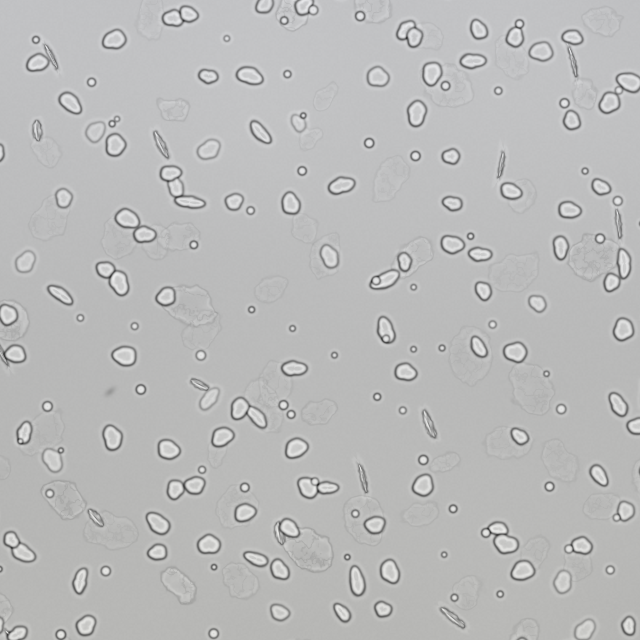
This texture is drawn by a Shadertoy shader. Its source:

```glsl
// Bright-field micrograph: rounded grains with dark rims and bright cores,
// small beads, thin slivers and faint crumpled flakes on a soft grey field.
// Each kind is a jittered grid of distance shapes, shaded by one rim profile.

#define FIELD_GREY 0.73
#define TOP_GLOW 0.043
#define GRAIN_GRID 14.0
#define GRAIN_SHARE 0.64
#define BEAD_GRID 11.0
#define BEAD_SHARE 0.52
#define SLIVER_GRID 6.0
#define FLAKE_GRID 8.0
#define RIM_WIDTH 0.0021
#define RIM_DARK 0.33
#define CORE_LIGHT 0.055
#define GRAIN_NOISE 0.012

vec3 hash3(vec2 p) {
    vec3 q = fract(vec3(p.xyx) * vec3(0.1031, 0.1030, 0.0973));
    q += dot(q, q.yxz + 33.33);
    return fract((q.xxy + q.yzz) * q.zyx);
}

float noise(vec2 p) {
    vec2 i = floor(p), f = fract(p);
    f = f * f * (3.0 - 2.0 * f);
    return mix(mix(hash3(i).x, hash3(i + vec2(1, 0)).x, f.x),
               mix(hash3(i + vec2(0, 1)).x, hash3(i + vec2(1, 1)).x, f.x), f.y);
}

float fbm(vec2 p) {
    return 0.55 * noise(p) + 0.3 * noise(p * 2.1 + 7.3) + 0.15 * noise(p * 4.3 + 2.9);
}

float bell(float x, float width) {
    x /= width;
    return exp(-x * x);
}

vec2 rotate(vec2 p, float a) {
    float c = cos(a), s = sin(a);
    return vec2(c * p.x + s * p.y, c * p.y - s * p.x);
}

// Approximate distance to an ellipse
float ellipse(vec2 p, vec2 radii) {
    float k = length(p / radii);
    return k * (k - 1.0) / max(length(p / (radii * radii)), 0.01);
}

// Refracting body: grey core, bright inner ring, dark rim, pale halo
float shadeBody(float lum, float d, float width, float dark, float core, float ring) {
    lum = mix(lum, FIELD_GREY + core, smoothstep(width, -width, d));
    lum += ring * bell(d + 2.6 * width, 1.4 * width);
    lum += 0.035 * bell(d - 2.5 * width, 1.4 * width);
    return lum - dark * bell(d, width);
}

float drawGrains(float lum, vec2 uv) {
    vec2 home = floor(uv * GRAIN_GRID);
    for (int j = -1; j <= 1; j++)
    for (int i = -1; i <= 1; i++) {
        vec2 id = home + vec2(i, j);
        vec3 place = hash3(id + 11.0), form = hash3(id + 57.0), look = hash3(id + 93.0);
        float crowd = 0.6 * (noise(id * 0.3 + 4.0) - 0.5);
        if (place.z > GRAIN_SHARE + crowd) continue;
        vec2 p = uv - (id + 0.05 + 0.9 * place.xy) / GRAIN_GRID;
        float light = dot(normalize(p + 1e-5), vec2(-0.6, -0.8));
        p = rotate(p, 6.283 * form.x);
        float stretch = 1.06 + 0.2 * form.y + 0.4 * pow(form.y, 8.0);
        p.y += 18.0 * pow(look.x, 4.0) * (stretch - 1.0) * p.x * p.x;
        float angle = atan(p.y, p.x);
        float lobes = 1.0 + 0.06 * cos(3.0 * angle + 6.3 * look.y)
                    + 0.03 * cos(5.0 * angle + 6.3 * look.z);
        float size = mix(0.0115, 0.0165, form.z) * lobes;
        float d = ellipse(p, size * vec2(stretch, 1.0 / stretch));
        float focus = mix(0.45, 1.0, smoothstep(0.0, 0.3, look.z));
        float core = CORE_LIGHT + 0.035 * (fbm(uv * 170.0) - 0.5) + 0.02 * (look.y - 0.5);
        lum = shadeBody(lum, d, RIM_WIDTH, RIM_DARK * focus * (1.0 + 0.18 * light),
                        core, 0.095 * focus);
    }
    return lum;
}

float drawBeads(float lum, vec2 uv) {
    vec2 home = floor(uv * BEAD_GRID);
    for (int j = -1; j <= 1; j++)
    for (int i = -1; i <= 1; i++) {
        vec2 id = home + vec2(i, j);
        vec3 place = hash3(id + 141.0), form = hash3(id + 187.0);
        if (place.z > BEAD_SHARE) continue;
        vec2 p = uv - (id + place.xy) / BEAD_GRID;
        float d = length(p) - mix(0.0035, 0.0072, form.x);
        lum = shadeBody(lum, d, 0.0018, mix(0.22, 0.36, form.y), 0.09, 0.08);
    }
    return lum;
}

// Thin spindles with streaked cores, some mostly dark
float drawSlivers(float lum, vec2 uv) {
    vec2 home = floor(uv * SLIVER_GRID);
    for (int j = -1; j <= 1; j++)
    for (int i = -1; i <= 1; i++) {
        vec2 id = home + vec2(i, j);
        vec3 place = hash3(id + 223.0), form = hash3(id + 271.0);
        if (place.z > 0.42) continue;
        vec2 p = uv - (id + place.xy) / SLIVER_GRID;
        p = rotate(p, 1.1 + 1.6 * form.x);
        p.y += 6.0 * (form.y - 0.5) * p.x * p.x;
        float d = ellipse(p, vec2(mix(0.015, 0.028, form.z), mix(0.003, 0.007, form.y)));
        d += 0.002 * (noise(uv * 220.0) - 0.5);
        float streak = 0.35 * (noise(p * vec2(120.0, 500.0)) - 0.6);
        lum = shadeBody(lum, d, 0.0017, 0.2, streak, 0.06);
    }
    return lum;
}

// Faint crumpled flakes plus blurred specks far out of focus
float drawFlakes(float lum, vec2 uv) {
    vec2 home = floor(uv * FLAKE_GRID);
    float warp = fbm(uv * 38.0) - 0.5;
    float fold = bell(fbm(uv * 75.0 + 5.0) - 0.5, 0.06);
    for (int j = -1; j <= 1; j++)
    for (int i = -1; i <= 1; i++) {
        vec2 id = home + vec2(i, j);
        vec3 place = hash3(id + 317.0), form = hash3(id + 353.0);
        vec2 p = rotate(uv - (id + place.xy) / FLAKE_GRID, 6.283 * form.x);
        float speck = step(0.9, place.z);
        lum -= 0.13 * speck * bell(length(p * vec2(1.0, 1.0 + 2.0 * form.y)), 0.009);
        if (place.z > 0.75) continue;
        float size = mix(0.018, 0.038, form.y);
        float d = ellipse(p, size * vec2(1.15, 0.8)) + 0.022 * warp;
        float strength = 0.3 + 0.9 * pow(form.z, 5.0);
        float inside = smoothstep(0.002, -0.003, d);
        lum += strength * inside * (0.012 + 0.09 * warp - 0.07 * fold);
        lum += strength * (0.05 * bell(d + 0.004, 0.003) - 0.1 * bell(d, 0.002));
    }
    return lum;
}

void mainImage(out vec4 fragColor, in vec2 fragCoord) {
    vec2 uv = fragCoord / iResolution.y;
    vec2 centred = fragCoord / iResolution.xy - 0.5;

    // Uneven lamp light
    float lum = FIELD_GREY + TOP_GLOW * smoothstep(0.4, 1.0, uv.y);
    lum -= 0.035 * dot(centred, centred) + 0.012 * (noise(uv * 5.0) - 0.5);

    lum = drawFlakes(lum, uv);
    lum = drawSlivers(lum, uv);
    lum = drawGrains(lum, uv);
    lum = drawBeads(lum, uv);
    lum += GRAIN_NOISE * (noise(uv * 400.0) - 0.5);

    // Cool above, slightly warm below
    vec3 tint = mix(vec3(1.0, 1.0, 0.988), vec3(0.994, 0.998, 1.008), uv.y);
    fragColor = vec4(clamp(lum, 0.0, 1.0) * tint, 1.0);
}
```
